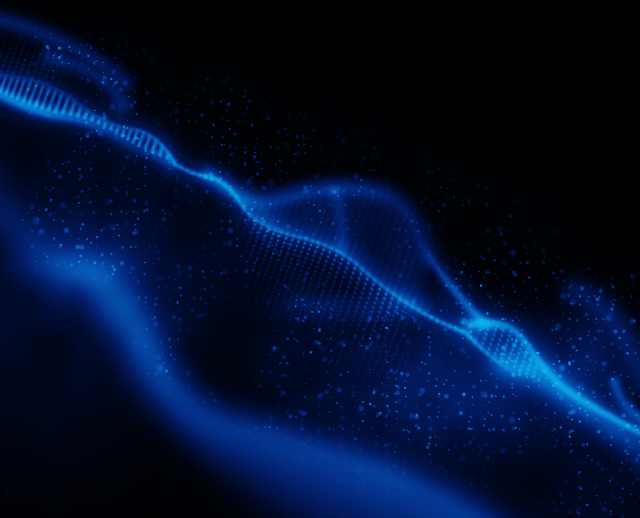
A WebGL 1 fragment shader for this background:

```glsl
precision highp float;
// Glowing blue ribbons of fine dots falling from upper left to lower right,
// over a blurred foreground wave, soft haze and drifting dust. Ribbons are
// chains of quadratic arcs; signed distance (positive below) shapes the light.
uniform vec2 u_resolution;

#define CANVAS vec2(7.68, 6.22)
#define CORE_WIDTH .03
#define HALO_WIDTH .16
#define MESH_STEP vec2(.075, .055)
#define DUST_LAYERS 5
#define DUST_LIGHT .8
#define WAVE_LIGHT .6

float hash(vec2 p) { return fract(sin(dot(p, vec2(127.1, 311.7))) * 43758.5); }

float noise(vec2 p) {
  vec2 i = floor(p), f = fract(p), e = vec2(1, 0);
  f *= f * (3. - 2. * f);
  return mix(mix(hash(i), hash(i + e), f.x),
             mix(hash(i + e.yx), hash(i + e.xx), f.x), f.y);
}

float glow(float d, float w) { return exp(-d * d / (w * w)); }

float blob(vec2 p, vec2 centre, vec2 size) { return glow(length((p - centre) / size), 1.); }

float window(float x, float a, float b, float f) {
  return smoothstep(a - f, a + f, x) * (1. - smoothstep(b - f, b + f, x));
}

float near(float a, float b) { return abs(a) < abs(b) ? a : b; }

// Signed distance to a quadratic arc, by damped Newton steps
float arc(vec2 p, vec2 a, vec2 b, vec2 c) {
  vec2 u = b - a, v = c - b - u, r, g;
  float t = clamp(dot(p - a, c - a) / dot(c - a, c - a), 0., 1.);
  for (int i = 0; i < 5; i++) {
    r = a + t * (2. * u + t * v) - p;
    g = 2. * (u + t * v);
    t = clamp(t - dot(r, g) / (dot(g, g) + abs(2. * dot(r, v))), 0., 1.);
  }
  r = p - a - t * (2. * u + t * v);
  g = u + t * v;
  return g.x * r.y < g.y * r.x ? -length(r) : length(r);
}

// Three arcs joined smoothly, from a to e
float spline(vec2 p, vec2 a, vec2 b, vec2 c, vec2 d, vec2 e) {
  vec2 m = (b + c) / 2., n = (c + d) / 2.;
  return near(near(arc(p, a, b, m), arc(p, m, c, n)), arc(p, n, d, e));
}

// Scattered soft discs, one per cell, in layers of growing size
float dust(vec2 p) {
  float sum = 0., cell = .1;
  for (int k = 0; k < DUST_LAYERS; k++) {
    vec2 q = p / cell + 17. * float(k), id = floor(q);
    float r = mix(.07, .17, hash(id + 5.3));
    vec2 centre = .25 + .5 * vec2(hash(id + 9.1), hash(id + 3.7));
    float disc = 1. - smoothstep(r * .4, r * 1.4, length(fract(q) - centre));
    sum += disc * smoothstep(.5, 1., hash(id)) * .12 / (cell + .04);
    cell *= 1.3;
  }
  return sum;
}

void main() {
  vec2 uv = gl_FragCoord.xy / u_resolution;
  vec2 p = vec2(uv.x, 1. - uv.y) * CANVAS;
  float x = p.x, cloud = mix(noise(p * 1.4), noise(p * 3.1), .4);

  // Ribbon edges
  vec2 knot = vec2(2.1, 1.97), join = vec2(3.6, 2.85), split = vec2(5.6, 4);
  float rope = spline(p, vec2(-.1, .89), vec2(.55, .93), vec2(1.25, 1.5), vec2(1.9, 1.6), knot);
  rope = near(rope, spline(p, knot, vec2(2.3, 2.09), vec2(2.72, 2.17), vec2(3.05, 2.72), join));
  rope = near(rope, spline(p, join, vec2(4.05, 2.96), vec2(4.6, 3.46), vec2(5.25, 3.87), split));
  rope = near(rope, arc(p, split, vec2(5.95, 4.4), vec2(6.5, 4.63)));
  float hem = spline(p, vec2(-.1, 1.08), vec2(.4, 1.34), vec2(1.1, 1.44), vec2(1.65, 1.8), knot);
  float veil = spline(p, vec2(2.5, 2.1), vec2(2.95, 2.5), vec2(4, 2.15), vec2(5.08, 2.4), vec2(5.15, 3.1));
  float spur = arc(p, vec2(4.95, 2.8), vec2(5.3, 3.35), vec2(5.8, 3.87));
  float crest = spline(p, vec2(5.65, 3.9), vec2(6.1, 3.8), vec2(6.5, 4.4), vec2(6.9, 4.8), vec2(7.8, 5.25));
  float tail = arc(p, vec2(6.1, 4.35), vec2(6.8, 4.7), vec2(7.8, 5.5));
  float wisp = near(arc(p, vec2(-.1, .22), vec2(.7, .36), vec2(1.5, 1)),
                    arc(p, vec2(.6, .68), vec2(1.3, .85), vec2(1.48, 1.25)));
  float curl = arc(p, vec2(6.9, 3.5), vec2(7.4, 3.65), vec2(7.75, 4.6));
  float hook = arc(p, vec2(7.38, 4.6), vec2(7.45, 4.9), vec2(7.8, 5.08));
  float fold = arc(p, vec2(4.02, 2.3), vec2(4.12, 2.6), vec2(4.1, 2.95));
  vec2 bend = vec2(2.75, 5.08);
  float wave = near(spline(p, vec2(-.2, 2.2), vec2(.3, 3.05), vec2(1.45, 3.5), vec2(2.1, 4.95), bend),
                    arc(p, bend, vec2(4.8, 5.3), vec2(6.2, 6.4)));

  // Haze and the blurred foreground wave
  float e = .26 * blob(p, vec2(1.2, 3.2), vec2(.8, .5)) + .2 * blob(p, vec2(.6, 4.2), vec2(1.2));
  e += .34 * blob(p, vec2(4.3, 3.68), vec2(.8, .16)) + .3 * blob(p, vec2(5.7, 4.6), vec2(1.4, .7));
  e += .2 * blob(p, vec2(7.1, 4.2), vec2(.5)) + .13 * window(p.y - .57 * x, .5, 3.2, .7);
  e *= .4 + cloud;
  float right = smoothstep(1.8, 4.2, x), lift = wave - .22 * right;
  e += WAVE_LIGHT * mix(.45, 1., smoothstep(.2, 1.7, x)) * glow(lift, lift < 0. ? .3 : mix(.34, .95, right));

  // Sheets of dots hung between the edges
  vec2 m = cos(6.283 * vec2(x + .35 * rope, rope) / MESH_STEP) * .5 + .5;
  float stripe = m.x, dots = stripe * stripe * (.2 + .8 * m.y);
  float below = smoothstep(0., .05, rope), above = 1. - smoothstep(-.05, 0., rope);
  e += .7 * dots * below * exp(-2.4 * abs(rope)) * window(x, 3., 4.8, .25);
  e += .5 * stripe * below * (1. - smoothstep(-.04, 0., hem)) * window(x, -1., 2.05, .05);
  e += .3 * dots * above * blob(p, vec2(.1, .75), vec2(.7, .25));
  e += (.1 + .2 * cloud + .05 * stripe + .15 * exp(-4. * abs(veil)))
     * smoothstep(-.04, .12, veil) * above * window(x, 2.8, 5.1, .2);
  e += (.12 + .35 * dots) * smoothstep(0., .05, crest) * above * window(x, 5.75, 6.5, .1);

  // Lit edges
  float lit = mix(.4, .75, smoothstep(1.2, 2.1, x)) * (1. - smoothstep(5.7, 6.4, x));
  e += lit * (glow(rope, CORE_WIDTH) * (.6 + .2 * stripe) + .4 * glow(rope, HALO_WIDTH));
  e += mix(.75, .3, smoothstep(.3, 1.6, x)) * (glow(hem, .08) + .3 * glow(hem, .22)) * window(x, -1., 2.1, .1);
  e += .42 * glow(veil, .11) * (1. - .5 * smoothstep(4.3, 5.1, x)) + .2 * glow(fold, .09);
  e += smoothstep(4.9, 5.4, x) * (.5 * glow(spur, .06) + .2 * glow(spur, .2));
  e += .5 * glow(crest, .045) + .25 * glow(crest, HALO_WIDTH) + .4 * glow(tail, .2);
  e += .38 * glow(wisp, .12) + .3 * glow(curl, .17) + .5 * glow(hook, .08);
  e += .3 * blob(p, vec2(5.85, 3.9), vec2(.2, .06)) + .2 * blob(p, vec2(6.35, 4.42), vec2(.25, .09));

  // Dust thins out toward the upper right and over the wave
  float drift = smoothstep(-.3, .5, p.y + .15 - .4 * x) * (1. - .85 * smoothstep(-.3, .2, wave));
  e += DUST_LIGHT * dust(p) * drift * smoothstep(.25, .7, cloud);

  // Energy to colour: black, navy, azure, cyan
  e *= pow(1. + e * e * e * e, -.25);
  float e2 = e * e;
  gl_FragColor = vec4(.04 * e2, .003 + .2 * e + .54 * e2 * e2, .01 + .8 * e + .13 * e2, 1);
}
```
